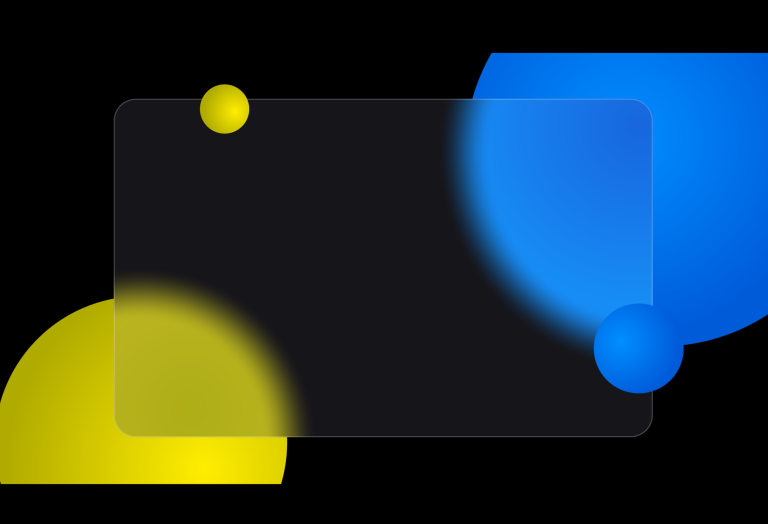
A Shadertoy shader for this background:

```glsl
const vec3 GLASS = vec3(0.086, 0.082, 0.102);
const vec3 BLUE_LIGHT = vec3(0.0, 0.56, 1.0);
const vec3 BLUE_DEEP = vec3(0.0, 0.355, 0.85);
const vec3 YELLOW_LIGHT = vec3(1.0, 0.93, 0.0);
const vec3 YELLOW_DEEP = vec3(0.69, 0.67, 0.0);

float circleDistance(vec2 p, vec2 center, float radius) {
    return length(p - center) - radius;
}

float roundedBox(vec2 p, vec2 center, vec2 halfSize, float corner) {
    vec2 q = abs(p - center) - halfSize + corner;
    return length(max(q, 0.0)) + min(max(q.x, q.y), 0.0) - corner;
}

// Coverage of a shape whose edge fades over a given half width
float coverage(float distance, float fade) {
    return 1.0 - smoothstep(-fade, fade, distance);
}

vec3 radialGradient(vec2 p, vec2 focus, float reach, vec3 inner, vec3 outer) {
    return mix(inner, outer, clamp(length(p - focus) / reach, 0.0, 1.0));
}

void mainImage(out vec4 fragColor, in vec2 fragCoord) {
    vec2 p = fragCoord / iResolution.y;
    float edge = 0.75 / iResolution.y;

    vec2 blueCenter = vec2(1.261, 0.712);
    vec2 yellowCenter = vec2(0.269, 0.156);
    float blueRadius = 0.373;
    float yellowRadius = 0.279;

    // Large discs, cropped to a horizontal band
    float band = coverage(abs(p.y - 0.4876) - 0.4114, edge);
    float blueMask = band * coverage(circleDistance(p, blueCenter, blueRadius), edge);
    float yellowMask = band * coverage(circleDistance(p, yellowCenter, yellowRadius), edge);
    vec3 blue = radialGradient(p, vec2(1.19, 0.735), 0.38, BLUE_LIGHT, BLUE_DEEP);
    vec3 yellow = radialGradient(p, vec2(0.39, 0.105), 0.38, YELLOW_LIGHT, YELLOW_DEEP);
    vec3 color = mix(vec3(0.0), blue, blueMask);
    color = mix(color, yellow, yellowMask);

    // Frosted panel with softened discs behind it
    float blur = 0.052;
    vec3 frostedBlue = radialGradient(p, vec2(1.22, 0.76), 0.34,
        vec3(0.09, 0.40, 0.87), vec3(0.09, 0.55, 0.96));
    vec3 frostedYellow = radialGradient(p, vec2(0.36, 0.22), 0.25,
        vec3(0.68, 0.68, 0.09), vec3(0.74, 0.71, 0.13));
    vec3 panel = GLASS;
    panel = mix(panel, frostedBlue, coverage(circleDistance(p, blueCenter, blueRadius + 0.003), blur));
    panel = mix(panel, frostedYellow, coverage(circleDistance(p, yellowCenter, yellowRadius + 0.005), blur));
    float panelDistance = roundedBox(p, vec2(0.7314, 0.4886), vec2(0.5143, 0.3229), 0.042);
    color = mix(color, panel, coverage(panelDistance, edge));

    // Thin pale rim
    float rim = coverage(abs(panelDistance + 0.001) - 0.001, edge);
    color = mix(color, vec3(1.0), 0.22 * rim);

    // Small spheres in front
    vec3 smallYellow = radialGradient(p, vec2(0.449, 0.787), 0.06, YELLOW_LIGHT, YELLOW_DEEP);
    vec3 smallBlue = radialGradient(p, vec2(1.185, 0.349), 0.11, BLUE_LIGHT, BLUE_DEEP);
    color = mix(color, smallYellow, coverage(circleDistance(p, vec2(0.4286, 0.792), 0.047), edge));
    color = mix(color, smallBlue, coverage(circleDistance(p, vec2(1.219, 0.335), 0.0857), edge));

    fragColor = vec4(color, 1.0);
}
```
